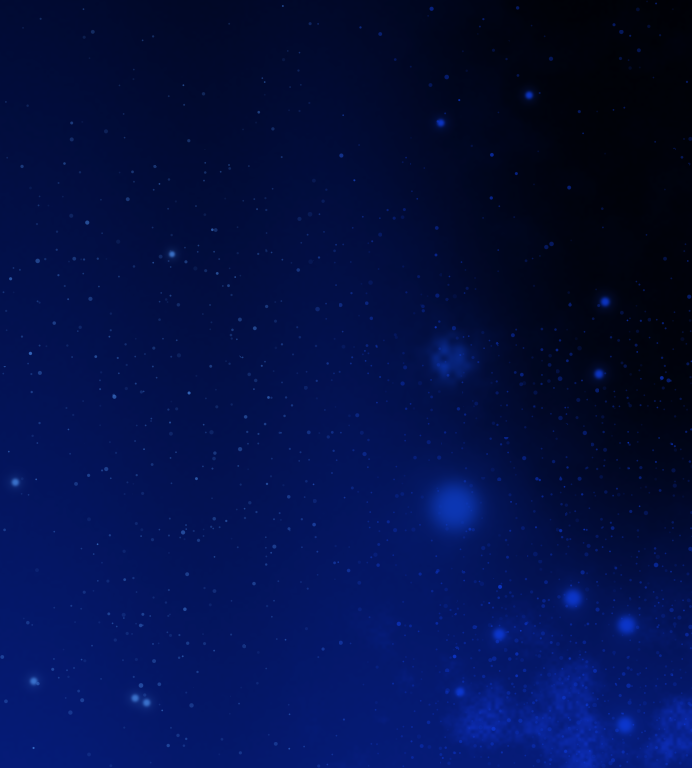
Reproduce this background procedurally as a WebGL 2 fragment shader.

```glsl
#version 300 es
precision highp float;
// Deep blue night sky: a smooth brightness field coloured by one blue ramp,
// noise dust at the lower right, hashed star layers that thicken to the right,
// and a few soft glowing orbs. Lengths are in canvas heights.

#define SKY_LOW 0.47
#define SKY_HIGH 0.20
#define SHADOW_DEPTH 0.86
#define DUST_GAIN 0.17
#define STAR_LAYERS 4
#define STAR_GAIN 0.85
#define PALE_BLUE vec3(0.26, 0.50, 0.86)
#define AZURE vec3(0.05, 0.23, 0.86)
#define ORB_BLUE vec3(0.05, 0.22, 0.72)

uniform vec2 u_resolution;
out vec4 fragColor;

// Small orbs: x, y, radius
const vec3 ORBS[14] = vec3[14](
  vec3(0.746, 0.221, 0.012), vec3(0.816, 0.186, 0.012),
  vec3(0.650, 0.174, 0.008), vec3(0.814, 0.056, 0.011),
  vec3(0.599, 0.099, 0.006), vec3(0.788, 0.607, 0.006),
  vec3(0.780, 0.513, 0.006), vec3(0.574, 0.840, 0.005),
  vec3(0.689, 0.876, 0.005), vec3(0.224, 0.669, 0.004),
  vec3(0.020, 0.372, 0.005), vec3(0.044, 0.113, 0.005),
  vec3(0.176, 0.091, 0.005), vec3(0.191, 0.085, 0.005));

float hash(vec2 p) {
  return fract(sin(dot(p, vec2(127.1, 311.7))) * 43758.545);
}

float noise(vec2 p) {
  vec2 i = floor(p), f = fract(p);
  f = f * f * (3.0 - 2.0 * f);
  return mix(mix(hash(i), hash(i + vec2(1, 0)), f.x),
             mix(hash(i + vec2(0, 1)), hash(i + vec2(1, 1)), f.x), f.y);
}

float fbm(vec2 p) {
  float sum = 0.0, amp = 0.5;
  for (int i = 0; i < 5; i++) {
    sum += amp * noise(p);
    p = p * 2.1 + 7.3;
    amp *= 0.5;
  }
  return sum;
}

// Blue level of the empty sky; uv runs 0..1 on both axes
float skyLevel(vec2 uv) {
  float level = mix(SKY_LOW, SKY_HIGH, uv.y);
  float dip = (uv.x - 0.30) / 0.16;
  level -= 0.05 * exp(-dip * dip);
  float shadow = smoothstep(0.45, 0.95, uv.x + 0.2 * (uv.y - 0.5));
  return level * (1.0 - SHADOW_DEPTH * shadow * smoothstep(0.0, 0.55, uv.y));
}

// Turns a blue level into a full colour
vec3 blueRamp(float b) {
  return vec3(0.10 * b * b, 0.19 * b + 0.08 * b * b, b);
}

// Soft disc with a wide faint halo
float orb(vec2 p, vec2 centre, float radius) {
  float d = length(p - centre) / radius;
  return 0.8 * exp(-d * d * d) + 0.2 * exp(-0.22 * d * d);
}

// One jittered star per grid cell, kept with the given chance
float stars(vec2 p, float cells, float chance, float seed) {
  vec2 id = floor(p * cells);
  vec2 key = id + seed;
  vec2 jitter = 0.2 + 0.6 * vec2(hash(key + 3.1), hash(key + 8.7));
  float size = hash(key + 5.3);
  float radius = mix(0.0010, 0.0030, size * size * size);
  float d = length(p - (id + jitter) / cells);
  float soft = 0.7 / u_resolution.y;
  float disc = 1.0 - smoothstep(radius - soft, radius + soft, d);
  float bright = mix(0.2, 1.0, hash(key + 1.9));
  return disc * bright * step(hash(key), chance);
}

void main() {
  vec2 uv = gl_FragCoord.xy / u_resolution;
  vec2 p = gl_FragCoord.xy / u_resolution.y;
  float toRight = smoothstep(0.45, 0.72, uv.x);
  float lowRight = toRight * (1.0 - smoothstep(0.05, 0.42, uv.y));

  // Sky and dust
  float dust = smoothstep(0.38, 0.75, fbm(p * 16.0));
  float grain = noise(p * 190.0);
  float dustArea = smoothstep(0.40, 0.65, uv.x) * (1.0 - smoothstep(0.0, 0.28, uv.y));
  float level = skyLevel(uv) + DUST_GAIN * dust * dustArea * (0.5 + grain);
  level += 0.02 * dust * toRight + 0.008 * (grain - 0.5);
  vec3 colour = blueRamp(level);

  // Scattered stars, finer and denser with each layer
  vec3 starColour = mix(PALE_BLUE, AZURE, smoothstep(0.35, 0.60, uv.x));
  float clump = smoothstep(0.30, 0.62, fbm(p * 6.0 + 4.0));
  float fade = 1.0 - 0.75 * smoothstep(0.55, 1.0, uv.y);
  float chance = fade * (0.05 + 0.10 * clump + 0.18 * toRight * clump + 0.22 * lowRight);
  float cells = 18.0, gain = STAR_GAIN;
  for (int i = 0; i < STAR_LAYERS; i++) {
    float star = stars(p, cells, chance, 17.0 * float(i));
    colour = mix(colour, starColour, gain * star);
    cells *= 1.7;
    gain *= 0.8;
  }

  // Two large hazy orbs, the upper one broken by noise
  colour = mix(colour, ORB_BLUE, 0.95 * orb(p, vec2(0.592, 0.340), 0.032));
  float haze = 0.25 + 0.6 * noise(p * 90.0);
  colour = mix(colour, ORB_BLUE, haze * orb(p, vec2(0.586, 0.534), 0.027));

  // Small bright orbs
  for (int i = 0; i < ORBS.length(); i++) {
    colour = mix(colour, starColour, 0.85 * orb(p, ORBS[i].xy, ORBS[i].z));
  }
  fragColor = vec4(colour, 1.0);
}
```
